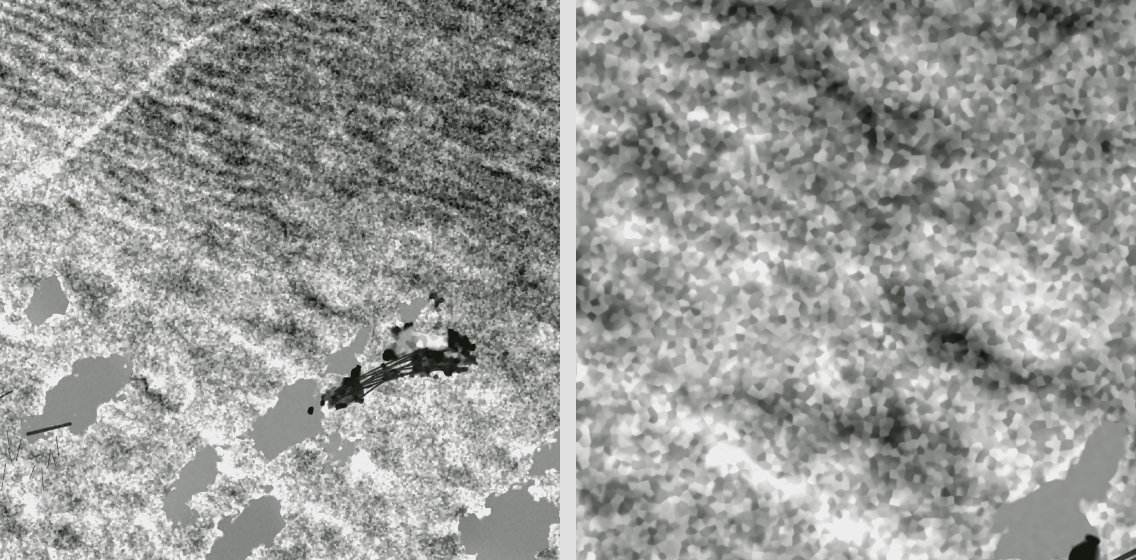
Left, the full canvas; right, a detail of the centre.
Give the GLSL for this texture, as a Shadertoy shader.

```glsl
const float DRY_TONE = 0.71;
const float WET_TONE = 0.43;
const float POOL_TONE = 0.55;
const float WOOD_TONE = 0.13;
const float RIPPLE_TILT = 0.36;
const float RIPPLE_FREQ = 35.0;
const float RIPPLE_DEPTH = 0.13;
const float LUMP_DEPTH = 0.42;
const float GRAIN_FREQ = 240.0;
const float GRAIN_DEPTH = 0.36;
const float POOL_TILT = 0.85;
const int POOL_COUNT = 11;
// Pool centre, then half length and half width
const vec4 POOLS[POOL_COUNT] = vec4[](
    vec4(0.52, 0.25, 0.085, 0.048), vec4(0.35, 0.145, 0.09, 0.032),
    vec4(0.46, 0.07, 0.085, 0.03), vec4(0.20, 0.33, 0.07, 0.022),
    vec4(0.11, 0.28, 0.05, 0.02), vec4(0.07, 0.44, 0.04, 0.025),
    vec4(0.745, 0.455, 0.042, 0.024), vec4(0.62, 0.365, 0.055, 0.027),
    vec4(0.62, 0.20, 0.055, 0.03), vec4(0.91, 0.05, 0.10, 0.06),
    vec4(1.0, 0.20, 0.07, 0.03));

vec3 hash3(vec2 p) {
    vec3 q = fract(vec3(p.xyx) * vec3(0.1031, 0.1030, 0.0973));
    q += dot(q, q.yxz + 33.33);
    return fract((q.xxy + q.yzz) * q.zyx);
}

// Cellular noise with blended cell values, centred on zero
float cells(vec2 p) {
    vec2 id = floor(p), f = p - id;
    float sum = 0.0, total = 0.0;
    for (int y = -1; y <= 1; y++)
    for (int x = -1; x <= 1; x++) {
        vec2 g = vec2(x, y);
        vec3 h = hash3(id + g + 100.0);
        vec2 d = g + h.xy - f;
        float w = exp(-7.0 * dot(d, d));
        sum += w * h.z;
        total += w;
    }
    return sum / total - 0.5;
}

vec2 rotate(vec2 p, float a) {
    return vec2(p.x * cos(a) + p.y * sin(a), p.y * cos(a) - p.x * sin(a));
}

float segment(vec2 p, vec2 a, vec2 b) {
    vec2 d = b - a;
    return length(p - a - d * clamp(dot(p - a, d) / dot(d, d), 0.0, 1.0));
}

float ellipse(vec2 p, vec2 r) {
    return (length(p / r) - 1.0) * min(r.x, r.y);
}

float fill(float d, float soft) {
    return 1.0 - smoothstep(-soft, soft, d);
}

float pools(vec2 p) {
    float d = 1.0;
    for (int i = 0; i < POOL_COUNT; i++)
        d = min(d, ellipse(rotate(p - POOLS[i].xy, POOL_TILT), POOLS[i].zw));
    return d;
}

void mainImage(out vec4 fragColor, in vec2 fragCoord) {
    vec2 uv = fragCoord / iResolution.xy;
    float px = 1.0 / iResolution.y;
    vec2 flow = rotate(uv, -RIPPLE_TILT);
    float broad = cells(uv * 6.0);
    float medium = cells(uv * 34.0);
    float fine = cells(uv * 105.0);
    float grain = cells(uv * GRAIN_FREQ);

    // Dry crust below, wet silt toward the upper right
    float wet = smoothstep(0.32, 0.85, uv.y + 0.35 * (uv.x - 0.5) + 0.16 * broad);
    float beyond = smoothstep(-0.03, 0.03, uv.y - 0.61 - 0.92 * uv.x);
    float tone = mix(DRY_TONE, WET_TONE, wet) + 0.11 * beyond;

    // Broken ripple strokes
    float warp = cells(flow * vec2(5.0, 7.0)) + 0.4 * cells(flow * vec2(17.0, 20.0));
    float wave = sin(6.2832 * (flow.y * RIPPLE_FREQ + 1.5 * warp));
    float rippled = smoothstep(0.45, 0.72, uv.y + 0.1 * broad);
    float strength = mix(1.0, 0.5, smoothstep(0.2, 0.55, uv.x - 0.4 * (uv.y - 0.6)));
    tone += RIPPLE_DEPTH * rippled * strength * wave * (0.75 + broad);
    tone += 0.26 * mix(0.5, 1.0, rippled) * cells(flow * vec2(18.0, 58.0));

    // Lumps lit from above
    vec2 lumpPos = flow * vec2(13.0, 23.0) + 0.5 * medium;
    float relief = cells(lumpPos) - cells(lumpPos + vec2(0.15, 0.45));
    tone += LUMP_DEPTH * (1.0 - 0.75 * rippled) * relief;
    tone += 0.12 * medium + 0.24 * fine + GRAIN_DEPTH * grain;

    // Pale ridge
    float ridge = min(segment(uv, vec2(0.085, 0.69), vec2(0.345, 0.93)),
                      segment(uv, vec2(0.345, 0.93), vec2(0.51, 1.01)));
    tone += 0.26 * fill(ridge - 0.007 + 0.006 * medium, 0.006);

    // Flat pools with crumbled edges
    float shore = pools(uv) + 0.035 * broad + 0.026 * medium + 0.014 * fine;
    float water = POOL_TONE + 0.10 * broad + 0.025 * grain - 0.06 * uv.x + 0.04;
    tone += 0.13 * fill(abs(shore - 0.006) - 0.004, 0.004);
    tone = mix(tone, water, fill(shore, 0.0015 + px));

    // Mottled heap and its shadow
    float rough = 0.022 * medium + 0.014 * fine;
    float heap = ellipse(rotate(uv - vec2(0.765, 0.378), -0.15), vec2(0.075, 0.038));
    heap = min(heap, ellipse(rotate(uv - vec2(0.63, 0.305), 0.5), vec2(0.055, 0.025)));
    tone = mix(tone, 0.42 + 1.0 * medium + 0.6 * fine, fill(heap + rough, 0.003));
    float shadow = segment(uv, vec2(0.59, 0.275), vec2(0.71, 0.33));
    shadow = min(shadow, segment(uv, vec2(0.71, 0.33), vec2(0.84, 0.355)));
    shadow = min(shadow, length(uv - vec2(0.78, 0.465)) - 0.003);
    tone = mix(tone, 0.2 + 0.3 * fine, 0.85 * fill(shadow - 0.010 + rough, 0.003));

    // Driftwood twigs and scattered reeds
    float wood = segment(uv, vec2(0.05, 0.225), vec2(0.125, 0.243)) - 0.003;
    wood = min(wood, segment(uv, vec2(0.0, 0.29), vec2(0.022, 0.302)) - 0.0015);
    vec2 bent = uv - vec2(0.0, 0.014 * sin(3.1416 * clamp((uv.x - 0.58) / 0.27, 0.0, 1.0)));
    for (int i = 0; i < 9; i++) {
        vec3 h = hash3(vec2(i, 7)), k = hash3(vec2(i, 23));
        vec2 tail = vec2(0.58, 0.27) + vec2(0.08, 0.05) * h.xy;
        vec2 tip = vec2(0.74, 0.335) + vec2(0.10, 0.04) * k.xy;
        wood = min(wood, segment(bent, tail, tip) - 0.0012 - 0.0015 * h.z);
        vec2 root = vec2(0.13, 0.09) * k.yz + vec2(0.0, 0.12);
        vec2 reed = vec2(0.03 * h.x - 0.012, 0.02 + 0.03 * h.y);
        wood = min(wood, segment(uv, root, root + reed) - 0.0004);
    }
    tone = mix(tone, WOOD_TONE + 0.08 * grain, 0.9 * fill(wood, px));

    // Faint olive cast in the shadows
    tone = clamp(tone, 0.08, 0.93);
    vec3 color = tone + vec3(0.0, 0.014, -0.014) * (1.0 - tone);
    fragColor = vec4(color, 1.0);
}
```
